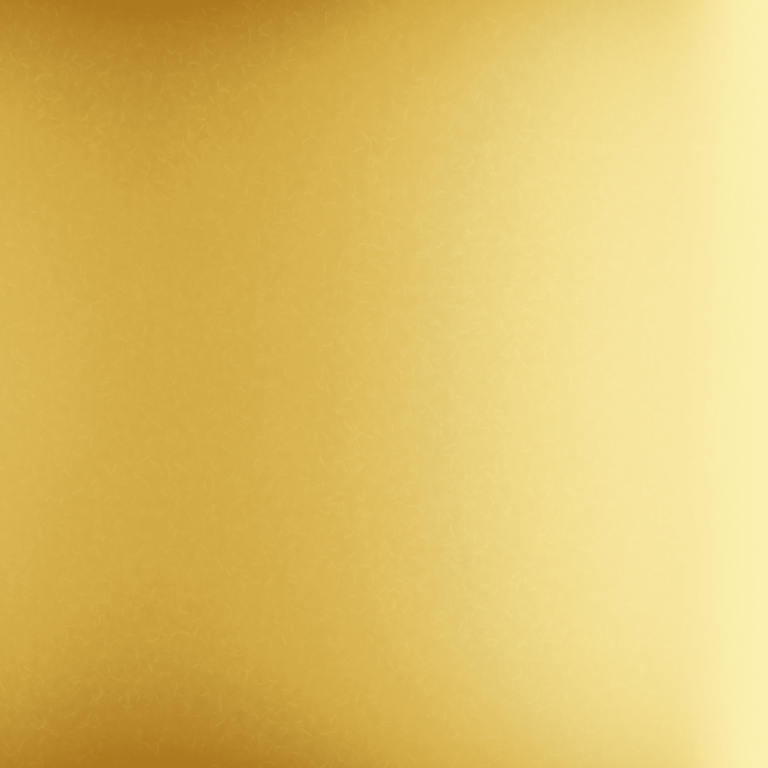
This texture is drawn by a Shadertoy shader. Its source:

```glsl
// Brushed gold foil: a soft metallic sheen with darker corners and fine curved flakes.

const int STOPS = 8;

// Gold tones from deep bronze to pale highlight; tone runs from 0 to 7.
vec3 goldRamp(float tone) {
    vec3 gold[STOPS] = vec3[STOPS](
        vec3(0.68, 0.48, 0.12), vec3(0.74, 0.56, 0.19),
        vec3(0.82, 0.66, 0.26), vec3(0.86, 0.72, 0.33),
        vec3(0.90, 0.79, 0.44), vec3(0.95, 0.87, 0.56),
        vec3(0.98, 0.93, 0.67), vec3(1.00, 0.97, 0.74));
    float t = clamp(tone, 0.0, float(STOPS) - 1.001);
    int i = int(t);
    return mix(gold[i], gold[i + 1], fract(t));
}

vec2 hash22(vec2 p) {
    vec3 q = fract(vec3(p.xyx) * vec3(0.1031, 0.1030, 0.0973));
    q += dot(q, q.yzx + 33.33);
    return fract((q.xx + q.yz) * q.zy);
}

float cornerGradient(vec2 cell, vec2 offset) {
    return dot(hash22(cell + 17.0) * 2.0 - 1.0, offset);
}

float gradientNoise(vec2 p) {
    vec2 cell = floor(p), f = fract(p);
    vec2 u = f * f * f * (f * (f * 6.0 - 15.0) + 10.0);
    vec2 e = vec2(1.0, 0.0);
    float low = mix(cornerGradient(cell, f), cornerGradient(cell + e, f - e), u.x);
    float high = mix(cornerGradient(cell + e.yx, f - e.yx),
                     cornerGradient(cell + e.xx, f - e.xx), u.x);
    return mix(low, high, u.y);
}

float fractalNoise(vec2 p) {
    float sum = 0.0, weight = 0.5;
    for (int i = 0; i < 4; i++) {
        sum += weight * gradientNoise(p);
        p = mat2(1.6, 1.2, -1.2, 1.6) * p + 5.3;
        weight *= 0.6;
    }
    return sum;
}

// Small bent strokes, one in each jittered cell, with random angle and strength.
float flakes(vec2 p) {
    vec2 home = floor(p);
    float light = 0.0;
    for (int y = -1; y <= 1; y++) {
        for (int x = -1; x <= 1; x++) {
            vec2 cell = home + vec2(x, y);
            vec2 jitter = hash22(cell), traits = hash22(cell + 71.0);
            float angle = traits.x * 6.2832;
            vec2 d = p - cell - jitter;
            vec2 q = mat2(cos(angle), -sin(angle), sin(angle), cos(angle)) * d;
            q.y += (jitter.x - 0.5) * 2.0 * q.x * q.x;
            float halfLength = mix(0.15, 0.42, traits.y);
            float dist = length(vec2(max(abs(q.x) - halfLength, 0.0), q.y));
            light = max(light, traits.y * (1.0 - smoothstep(0.03, 0.17, dist)));
        }
    }
    return light;
}

// Broad sheen: glow at the left edge, dark trough, then a rise to the right.
float sheen(vec2 uv) {
    float leftGlow = 1.1 * exp(-pow(uv.x / 0.15, 1.5));
    float rise = 3.5 * smoothstep(0.17, 0.9, uv.x);
    float rightGlow = 0.65 * smoothstep(0.87, 1.0, uv.x);
    return 2.15 + leftGlow + rise + rightGlow;
}

// Shade along the top and bottom edges, fading out at the far right.
float edgeShade(vec2 uv) {
    float dist = min(uv.y, 1.0 - uv.y);
    float reach = mix(0.17, 0.115, smoothstep(0.0, 0.3, uv.x));
    float depth = mix(2.8, 1.2, smoothstep(0.0, 0.95, uv.x));
    depth *= 1.0 - smoothstep(0.84, 1.0, uv.x);
    return depth * exp(-dist / reach);
}

void mainImage(out vec4 fragColor, in vec2 fragCoord) {
    vec2 uv = fragCoord / iResolution.xy;
    float tone = sheen(uv) - edgeShade(uv);

    // Cloudy variation and fine grain, quieter in the highlights
    float grainAmount = mix(1.0, 0.35, smoothstep(0.4, 1.0, uv.x));
    float clouds = fractalNoise(uv * 9.0);
    float grain = fractalNoise(uv * vec2(75.0, 65.0));
    tone += 0.2 * clouds * grainAmount + 0.4 * grain * grainAmount;

    // Bright flakes in two sizes
    vec2 warp = 0.004 * vec2(gradientNoise(uv * 40.0), gradientNoise(uv * 40.0 + 9.0));
    float glints = 0.65 * flakes((uv + warp) * 72.0) + 0.35 * flakes((uv - warp) * 105.0 + 31.0);
    tone += 0.42 * (glints - 0.22) * grainAmount;

    fragColor = vec4(goldRamp(tone), 1.0);
}
```
